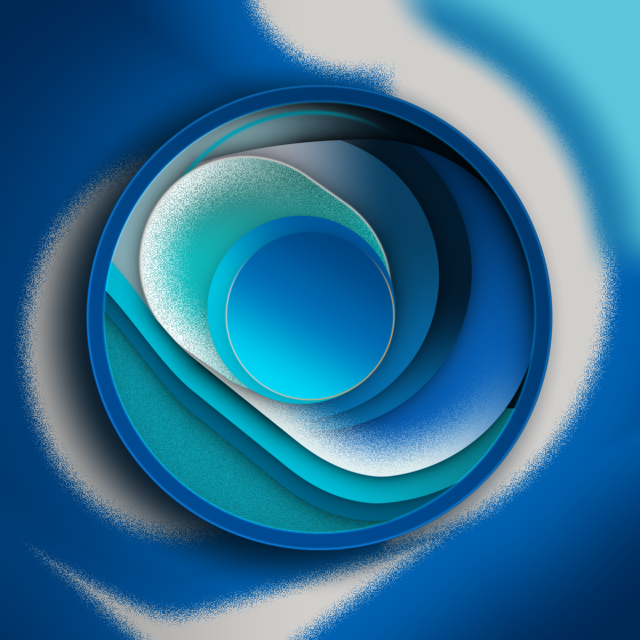
This background is drawn by a WebGL 2 fragment shader. Its source:

```glsl
#version 300 es
precision highp float;
uniform vec2 u_resolution;
out vec4 outColor;

// Palette
const vec3 NAVY = vec3(0.0, 0.16, 0.34);
const vec3 BLUE = vec3(0.0, 0.35, 0.64);
const vec3 INK = vec3(0.01, 0.11, 0.19);
const vec3 CYAN = vec3(0.0, 0.78, 0.89);
const vec3 SKY = vec3(0.36, 0.77, 0.86);
const vec3 TEAL = vec3(0.04, 0.58, 0.65);
const vec3 CHALK = vec3(0.82, 0.81, 0.8);
const vec3 FOAM = vec3(0.89, 0.94, 0.94);
const vec3 GREY = vec3(0.68, 0.7, 0.74);
const vec3 GOLD = vec3(0.8, 0.64, 0.45);

// Layout
const vec2 RING = vec2(0.499, 0.504);
const float RING_OUTER = 0.364;
const float RING_INNER = 0.337;
const vec2 SWIRL = vec2(0.527, 0.564);
const vec2 BOWL = vec2(0.577, 0.518);
const vec2 DISH = vec2(0.488, 0.5755);
const vec2 HOLLOW = vec2(0.462, 0.568);
const vec2 RIM = vec2(0.471, 0.516);
const vec2 CORE = vec2(0.4845, 0.5065);
const vec2 SWEEP = vec2(-0.628, -0.778);
const vec2 LIGHT = vec2(0.6, 0.8);
const float EDGE = 0.0014;
const float GRAIN_CELLS = 560.0;

float hash(vec2 p) {
  vec3 q = fract(p.xyx * 0.1031);
  q += dot(q, q.yzx + 33.33);
  return fract((q.x + q.y) * q.z);
}

float ramp(float a, float b, float x) {
  float t = clamp((x - a) / (b - a), 0.0, 1.0);
  return t * t * (3.0 - 2.0 * t);
}

float disc(vec2 p, vec2 center, float radius) { return length(p - center) - radius; }

float capsule(vec2 p, vec2 a, vec2 b, float radius) {
  vec2 pa = p - a, ba = b - a;
  return length(pa - ba * clamp(dot(pa, ba) / dot(ba, ba), 0.0, 1.0)) - radius;
}

float smoothMax(float a, float b) {
  float h = max(0.05 - abs(a - b), 0.0);
  return max(a, b) + h * h * 5.0;
}

float fill(float d) { return ramp(EDGE, -EDGE, d); }
float line(float d, float width) { return exp(-d * d / (width * width)); }

// Paper layer that drops a soft shadow on what lies below
void layer(inout vec3 c, float d, vec3 color, float shade) {
  c *= 1.0 - shade * exp(-max(d, 0.0) / 0.015);
  c = mix(c, color, fill(d));
}

vec3 backdrop(vec2 p, float grain) {
  float swirl = disc(p, SWIRL, 0.433);
  float crest = disc(p, vec2(0.56, 1.065), 0.186);
  float left = (length((p - vec2(0.28, 0.46)) / vec2(0.247, 0.302)) - 1.0) * 0.25;
  float x = p.x - 0.26;
  float tail = p.y - 0.03 + 0.1 * x - 0.41 * sqrt(x * x + 0.0015);
  tail = max(tail, (0.196 - p.y - 0.95 * p.x) * 0.72);
  tail = max(tail, (0.75 * p.x - p.y - 0.361) * 0.8);
  tail = max(tail, 0.05 - p.x);
  float body = -smoothMax(-max(swirl, 0.6 - p.x), -crest);
  float chalk = min(body, min(left, tail));

  vec3 c = mix(BLUE * 1.08, NAVY, ramp(0.0, 0.26, chalk));
  c = mix(c, NAVY, 0.65 * ramp(0.5, 0.0, p.x));
  float powder = ramp(0.012, -0.026, chalk + grain * 0.016);
  c = mix(c, CHALK * mix(0.8, 1.0, ramp(0.1, 0.5, p.x)), powder);

  // Cyan corner with a darker fold along the swirl
  float corner = ramp(-0.055, 0.005, swirl) * ramp(0.6, 0.7, p.x + 0.5 * swirl);
  vec3 sky = mix(vec3(0.12, 0.5, 0.69), SKY, ramp(0.0, 0.08, swirl));
  c = mix(c, sky, corner * ramp(0.55, 0.65, p.y));
  float shadow = ramp(0.425, 0.325, length(p - vec2(0.463, 0.488)));
  return mix(c, INK * 0.8, 0.93 * shadow);
}

vec3 interior(vec2 p, float grain) {
  // Open floor, pale at the left and dark at the right
  vec3 c = mix(vec3(0.6, 0.77, 0.81), INK, ramp(0.36, 0.64, p.x));
  float cut = dot(p, SWEEP) + 0.533 + 0.039 * ramp(0.3, 0.14, p.x);
  vec2 q = p - BOWL;
  q.x = max(q.x, 0.5 * q.x);
  float sweep = smoothMax(cut, length(q) - 0.264);
  float bowl = max(sweep, disc(p, BOWL, 0.278));

  // Stepped bands below the sweep
  float low = min(-cut, p.y - 0.362);
  vec3 steps = TEAL * (1.0 + 0.14 * grain);
  layer(steps, sweep - 0.068, vec3(0.0, 0.43, 0.58), 0.4);
  layer(steps, sweep - 0.041, mix(CYAN, TEAL, ramp(0.5, 0.8, p.x)), 0.35);
  layer(c, low, steps, 0.1);
  c = mix(c, CYAN, 0.8 * line(low, 0.003) * step(p.x, 0.5));

  // Blue bowl and the dishes nested in it
  vec3 deep = mix(vec3(0.03, 0.38, 0.72), vec3(0.0, 0.23, 0.46), ramp(0.4, 0.78, p.y));
  layer(c, bowl, deep, 0.55);
  float dish = disc(p, DISH, 0.249);
  vec3 wall = mix(vec3(0.02, 0.43, 0.68), INK, ramp(0.34, 0.55, p.y));
  wall = mix(GREY, wall, ramp(0.42, 0.6, p.x + 0.4 * max(0.6 - p.y, 0.0)));
  layer(c, max(dish, sweep), wall, 0.35);
  c = mix(c, CYAN, ramp(0.62, 0.48, p.x) * ramp(0.55, 0.68, p.y) * line(dish, 0.0035));
  float hollow = max(disc(p, HOLLOW, 0.224), sweep);
  vec3 basin = mix(vec3(0.02, 0.45, 0.71), vec3(0.03, 0.25, 0.39), ramp(0.38, 0.66, p.y));
  basin = mix(GREY, basin, ramp(0.42, 0.62, p.x + 0.5 * max(0.65 - p.y, 0.0)));
  layer(c, hollow, basin, mix(0.12, 0.35, ramp(0.45, 0.6, p.x)));

  // Chalk dust along the lower lip
  float lip = ramp(-0.085, 0.0, sweep + grain * 0.016) * fill(sweep);
  c = mix(c, FOAM, lip * ramp(-0.34, -0.06, cut) * ramp(0.56, 0.44, p.y));

  // Grainy teal wave
  float wave = max(capsule(p, vec2(0.384, 0.59), vec2(0.445, 0.547), 0.165), cut);
  vec3 foam = mix(vec3(0.06, 0.73, 0.74), vec3(0.22, 0.49, 0.47), ramp(0.58, 0.74, p.y));
  float froth = ramp(-0.085, 0.0, wave + grain * 0.02);
  foam = mix(foam, FOAM, froth * ramp(0.5, 0.27, p.x));
  foam += grain * 0.13 * ramp(-0.09, 0.0, wave);
  layer(c, wave, foam, 0.4);
  c = mix(c, CHALK, 0.8 * line(wave, 0.002) * ramp(0.44, 0.6, p.y));

  // Rim and glowing core
  vec3 rim = mix(CYAN, BLUE, ramp(-0.06, 0.14, dot(p - RIM, LIGHT)));
  layer(c, disc(p, RIM, 0.147), rim, 0.15);
  float core = disc(p, CORE, 0.131);
  float glow = dot(p - CORE, vec2(0.5, 0.866));
  vec3 pool = mix(vec3(0.0, 0.84, 0.96), vec3(0.0, 0.42, 0.7), ramp(-0.13, 0.03, glow));
  pool = mix(pool, vec3(0.0, 0.27, 0.51), ramp(0.0, 0.13, glow));
  layer(c, core, pool, 0.15);
  vec3 wire = mix(CHALK, GOLD, ramp(0.38, 0.55, p.x));
  return mix(c, wire, 0.8 * line(core, 0.0015) * ramp(0.62, 0.53, p.y));
}

void main() {
  vec2 p = gl_FragCoord.xy / u_resolution;
  float grain = hash(floor(p * GRAIN_CELLS)) - 0.5;
  float radius = length(p - RING);
  float light = dot(p - RING, LIGHT) / RING_OUTER;

  // Raised ring, then the well with the shadow of its wall
  vec3 ring = mix(vec3(0.0, 0.29, 0.57), vec3(0.0, 0.22, 0.43), ramp(-0.8, 0.9, light));
  ring += vec3(0.04, 0.16, 0.22) * line(radius - RING_OUTER + 0.002, 0.002);
  vec3 c = mix(backdrop(p, grain), ring, fill(radius - RING_OUTER));
  float wall = exp(-max(RING_INNER - radius, 0.0) / 0.024);
  wall *= mix(0.1, 0.85, ramp(0.1, 0.85, light));
  c = mix(c, interior(p, grain) * (1.0 - wall), fill(radius - RING_INNER));
  c += vec3(0.0, 0.16, 0.22) * line(radius - RING_INNER, 0.002);
  outColor = vec4(c, 1.0);
}
```
